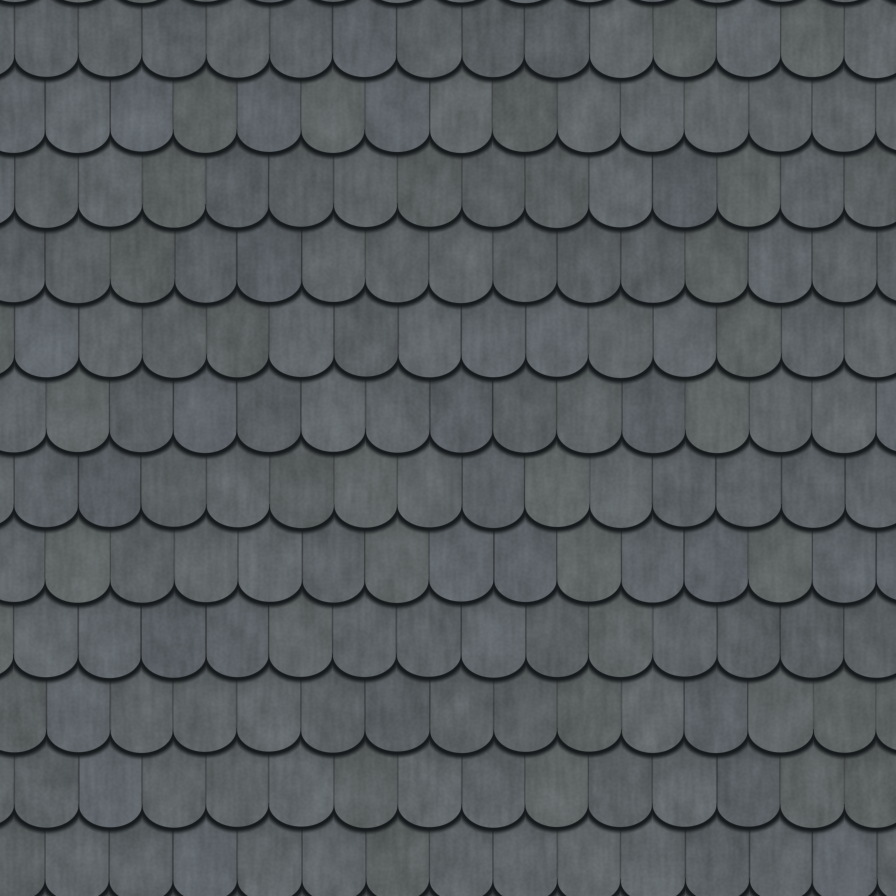
Write a three.js fragment shader that draws this texture.

```glsl
// Roof of overlapping round-ended slates in staggered courses.
// Each course is a row of elliptical-ended cells; a pixel blends the course it
// lies on with the one beneath, which gets a dark lip and a soft shadow.

varying vec2 vUv;

// Layout, in canvas widths
const float SLATE_WIDTH = 0.0713;
const float COURSE_PITCH = 0.0837;
const float FIRST_BOTTOM = 0.0035;   // lowest point of the top course, from the top
const float FIRST_JOINT = 0.0513;
const float ROUND_DEPTH = 0.026;     // height of the rounded end
const float JOINT_JITTER = 0.0022;
const float BOTTOM_JITTER = 0.0018;

// Edges and shadows
const float EDGE_SOFTNESS = 0.0009;
const float LIP_START = 0.0018;
const float LIP_END = 0.0088;
const float SHADOW_REACH = 0.011;
const float SHADOW_STRENGTH = 0.17;
const float JOINT_WIDTH = 0.0017;

// Colours and wear
const vec3 SLATE_COLOR = vec3(0.367, 0.387, 0.396);
const vec3 LIP_COLOR = vec3(0.085, 0.102, 0.110);
const vec3 WARM_TINT = vec3(1.005, 1.008, 0.985);
const vec3 COOL_TINT = vec3(0.985, 0.995, 1.025);
const float TONE_VARIATION = 0.10;
const float BLOTCH_STRENGTH = 0.13;
const float GRAIN_STRENGTH = 0.08;
const float SPECKLE_STRENGTH = 0.06;

struct Slate {
  vec2 id;       // column and course
  float joint;   // distance to the nearer side joint
  float dist;    // signed distance to the outline, negative inside
};

vec2 hash2(vec2 p) {
  vec3 h = fract(p.xyx * vec3(0.1031, 0.1030, 0.0973));
  h += dot(h, h.yzx + 33.33);
  return fract((h.xx + h.yz) * h.zy);
}

float cornerSlope(vec2 cell, vec2 corner, vec2 f) {
  float angle = 6.2832 * hash2(cell + corner).x;
  return dot(vec2(cos(angle), sin(angle)), f - corner);
}

float gradientNoise(vec2 p) {
  vec2 cell = floor(p), f = fract(p);
  vec2 u = f * f * f * (f * (f * 6.0 - 15.0) + 10.0);
  float low = mix(cornerSlope(cell, vec2(0.0), f), cornerSlope(cell, vec2(1.0, 0.0), f), u.x);
  float high = mix(cornerSlope(cell, vec2(0.0, 1.0), f), cornerSlope(cell, vec2(1.0), f), u.x);
  return mix(low, high, u.y);
}

float jointX(float column, float course) {
  float stagger = 0.5 * mod(course, 2.0);
  float jitter = hash2(vec2(column + 71.0, course + 13.0)).x - 0.5;
  return FIRST_JOINT + (column - stagger) * SLATE_WIDTH + jitter * JOINT_JITTER;
}

// p runs right and down from the top left corner
Slate findSlate(vec2 p, float course) {
  float stagger = 0.5 * mod(course, 2.0);
  float column = floor((p.x - FIRST_JOINT) / SLATE_WIDTH + stagger);
  if (p.x < jointX(column, course)) column -= 1.0;
  else if (p.x > jointX(column + 1.0, course)) column += 1.0;

  float left = jointX(column, course), right = jointX(column + 1.0, course);
  float halfWidth = 0.5 * (right - left);
  vec2 id = vec2(column, course);
  float lift = BOTTOM_JITTER * hash2(id + 37.0).y;
  float bottom = FIRST_BOTTOM + course * COURSE_PITCH - lift;
  vec2 q = p - vec2(0.5 * (left + right), bottom - ROUND_DEPTH);

  float side = abs(q.x) - halfWidth;
  float dist = side + q.y;
  if (q.y > 0.0) {
    vec2 radii = vec2(halfWidth, ROUND_DEPTH);
    float f = length(q / radii);
    dist = f * (f - 1.0) / length(q / (radii * radii));
  }
  return Slate(id, -side, dist);
}

// Surface of one slate, shaded by the edge of the course above it
vec3 slateColor(vec2 p, Slate slate, float aboveDist) {
  vec2 seed = hash2(slate.id + 5.0);
  vec2 q = p + seed * 7.0;
  float blotch = gradientNoise(q * vec2(34.0, 26.0)) + 0.5 * gradientNoise(q * 75.0);
  float grain = gradientNoise(q * vec2(170.0, 24.0));
  float speckle = gradientNoise(q * 260.0);
  float tone = 1.0 + TONE_VARIATION * (seed.x - 0.5) + BLOTCH_STRENGTH * blotch
    + GRAIN_STRENGTH * grain + SPECKLE_STRENGTH * speckle;

  // Side joints, some tighter than others
  float joint = 1.0 - smoothstep(0.0002, JOINT_WIDTH, slate.joint);
  tone *= 1.0 - joint * mix(0.12, 0.36, seed.y);
  tone *= 1.0 - 0.04 * exp(-slate.joint / 0.005);

  // Soft shadow, then the dark lip
  float d = max(aboveDist, 0.0);
  tone *= 1.0 - SHADOW_STRENGTH * exp(-d / SHADOW_REACH);
  vec3 color = SLATE_COLOR * mix(WARM_TINT, COOL_TINT, seed.y) * tone;
  return mix(LIP_COLOR, color, smoothstep(LIP_START, LIP_END, d));
}

void main() {
  vec2 p = vec2(vUv.x, 1.0 - vUv.y);
  float course = ceil((p.y - FIRST_BOTTOM - 2.0 * EDGE_SOFTNESS) / COURSE_PITCH);
  Slate above = findSlate(p, course - 1.0);
  Slate upper = findSlate(p, course);
  Slate lower = findSlate(p, course + 1.0);

  vec3 top = slateColor(p, upper, above.dist);
  vec3 under = slateColor(p, lower, upper.dist);
  float uncovered = smoothstep(-EDGE_SOFTNESS, EDGE_SOFTNESS, upper.dist);
  gl_FragColor = vec4(mix(top, under, uncovered), 1.0);
}
```
